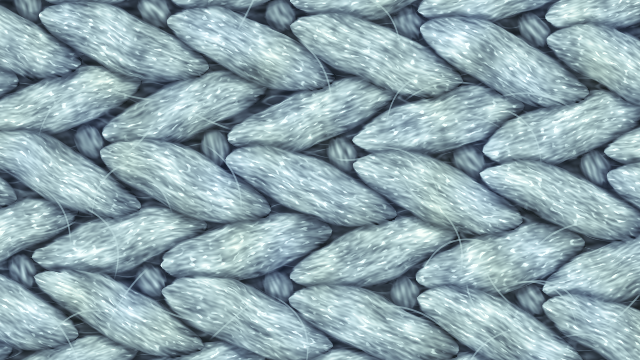
This texture is drawn by a Shadertoy shader. Its source:

```glsl
// Close view of a silky knit: rows of leaf-shaped strands lean alternately down and up.
// Knots, rising strands and falling strands are layered on a staggered, tilted grid,
// then streaked with stretched gradient noise and crossed by loose hairs.

#define STITCH vec2(0.352, 0.375)     // column and row-pair spacing, in canvas heights
#define FIRST_STITCH vec2(0.343, 0.1) // centre of one falling strand, y downward
#define STAGGER 0.181                 // sideways shift from row to row
#define ROW_TILT 0.051                // slope of the rows
#define LEAN 0.29                     // strand angle against its row
#define STRAND vec2(0.247, 0.083)     // half length and half width
#define KNOT vec2(0.042, 0.052)       // knot radii
#define SHADOW 0.026                  // reach of the contact shadow
#define FUZZ 0.004                    // softness of strand outlines
#define HAIRS 44

vec2 hash2(vec2 p) {
    p = vec2(dot(p, vec2(127.1, 311.7)), dot(p, vec2(269.5, 183.3)));
    return fract(sin(p) * 43758.5);
}

float corner(vec2 cell, vec2 f, vec2 o) {
    return dot(hash2(cell + o) * 2.0 - 1.0, f - o);
}

float gradientNoise(vec2 p) {
    vec2 i = floor(p), f = fract(p), e = vec2(0.0, 1.0);
    vec2 s = f * f * f * (f * (f * 6.0 - 15.0) + 10.0);
    return mix(mix(corner(i, f, e.xx), corner(i, f, e.yx), s.x),
               mix(corner(i, f, e.xy), corner(i, f, e.yy), s.x), s.y);
}

// Coordinates along and across a direction
vec2 alongAcross(vec2 d, float angle) {
    vec2 axis = vec2(cos(angle), sin(angle));
    return vec2(dot(d, axis), dot(d, vec2(-axis.y, axis.x)));
}

// Lay a piece with signed distance "edge" and its contact shadow over the tone
float layOver(float below, float piece, float edge, float aa) {
    below *= mix(0.5, 1.0, smoothstep(0.0, SHADOW, edge));
    return mix(below, piece, 1.0 - smoothstep(-aa - FUZZ, aa, edge));
}

float drawStrand(float tone, vec2 d, float side, vec2 seed, float aa) {
    vec2 rnd = hash2(seed + 7.0);
    vec2 q = alongAcross(d, side * LEAN + (rnd.x - 0.5) * 0.1);
    float u = q.x / STRAND.x;
    q.y -= side * 0.01 * sin(3.14 * clamp(u, -1.0, 1.0));
    float halfWidth = STRAND.y * (0.93 + 0.14 * rnd.y) * pow(max(1.0 - u * u, 0.0), 0.6);
    float edge = abs(q.y) - halfWidth + max(abs(u) - 1.0, 0.0) * STRAND.x;
    if (edge > SHADOW + 0.01) return tone;
    // Short wavering fibres, steeper on the falling strands
    vec2 fibre = vec2(q.x, q.y - (0.03 + 0.04 * side) * q.x) + seed * 3.7;
    fibre.y += 0.008 * gradientNoise(fibre * vec2(9.0, 14.0));
    float streak = gradientNoise(fibre * vec2(13.0, 58.0));
    float fine = gradientNoise(fibre * vec2(42.0, 150.0));
    float glint = smoothstep(0.14, 0.45, gradientNoise(fibre * vec2(55.0, 115.0) + 31.0));
    float patches = gradientNoise(fibre * vec2(9.0, 17.0) + 5.0);
    edge += 0.014 * streak + 0.006 * fine;
    // Rounded body that sinks into shade at its right end
    float w = clamp(q.y / max(halfWidth, 0.001), -1.0, 1.0);
    float dome = sqrt(1.0 - w * w);
    float body = 0.30 + 0.42 * dome - 0.06 * w - 0.32 * smoothstep(0.5, 1.05, u);
    body += 0.34 * streak + 0.34 * fine + 0.34 * patches + 0.30 * glint * dome;
    return layOver(tone, body, edge, aa);
}

float drawKnot(float tone, vec2 d, vec2 seed, float aa) {
    vec2 q = alongAcross(d, 0.9 + hash2(seed).x * 0.6);
    float thread = gradientNoise(q * vec2(28.0, 85.0) + seed * 5.3);
    float r = length(q / KNOT.yx) + 0.35 * thread;
    float body = 0.14 + 0.4 * sqrt(max(1.0 - r * r, 0.0)) + 0.6 * thread;
    return layOver(tone, body, (r - 1.0) * KNOT.x, aa);
}

// Loose hairs: thin bent arcs scattered over the cloth
float drawHairs(float tone, vec2 s, float aspect, float aa) {
    for (int i = 0; i < HAIRS; i++) {
        vec2 place = hash2(vec2(float(i), 3.0)), form = hash2(vec2(float(i), 11.0));
        vec2 q = alongAcross(s - place * vec2(aspect, 1.0), (form.x - 0.5) * 2.4);
        float offset = q.y - (form.y - 0.5) * 9.0 * q.x * q.x;
        float line = 1.0 - smoothstep(0.0008, 0.0014 + aa, abs(offset));
        float fade = 1.0 - smoothstep(0.6, 1.0, abs(q.x) / (0.05 + 0.08 * form.y));
        tone = mix(tone, 0.82, 0.5 * line * fade);
    }
    return tone;
}

vec3 toneColor(float tone) {
    vec3 ramp[7] = vec3[7](vec3(0.10, 0.13, 0.16), vec3(0.24, 0.29, 0.35),
        vec3(0.36, 0.44, 0.50), vec3(0.49, 0.59, 0.63), vec3(0.64, 0.75, 0.77),
        vec3(0.79, 0.90, 0.91), vec3(0.96, 1.0, 1.0));
    float x = clamp(tone, 0.0, 0.999) * 6.0;
    return mix(ramp[int(x)], ramp[int(x) + 1], fract(x));
}

void mainImage(out vec4 fragColor, in vec2 fragCoord) {
    float aa = 1.0 / iResolution.y;
    vec2 s = vec2(fragCoord.x * aa, 1.0 - fragCoord.y * aa);
    vec2 cloth = s - vec2(0.0, ROW_TILT * s.x);
    cloth += 0.016 * vec2(gradientNoise(s * 7.0), gradientNoise(s * 7.0 + 40.0));
    // Dark ground crossed by wisps
    float wisp = 1.0 - smoothstep(0.0, 0.07, abs(gradientNoise(s * vec2(9.0, 30.0))));
    float tone = 0.2 + 0.5 * gradientNoise(s * vec2(20.0, 60.0)) + 0.3 * wisp;
    // Layers: 0 knots, 1 rising strands, 2 falling strands
    float nearRow = floor((cloth.y - FIRST_STITCH.y) / STITCH.y);
    for (int n = 0; n < 27; n++) {
        int layer = n / 9;
        float row = nearRow + float(n / 3 % 3 - 1);
        vec2 center = FIRST_STITCH + row * vec2(-STAGGER, STITCH.y);
        if (layer == 0) center += vec2(0.085, -0.094);
        if (layer == 1) center += vec2(-STAGGER, 0.179);
        float column = round((cloth.x - center.x) / STITCH.x) + float(n % 3 - 1);
        vec2 seed = vec2(column, row * 3.0 + float(layer));
        vec2 d = cloth - center - vec2(column * STITCH.x, 0.0);
        if (layer == 0) tone = drawKnot(tone, d, seed, aa);
        else tone = drawStrand(tone, d, float(layer * 2 - 3), seed, aa);
    }
    tone = drawHairs(tone, s, iResolution.x * aa, aa);
    vec3 color = toneColor(tone) + vec3(-0.02, -0.01, 0.06) * gradientNoise(s * 7.0 + 17.0);
    fragColor = vec4(color, 1.0);
}
```
